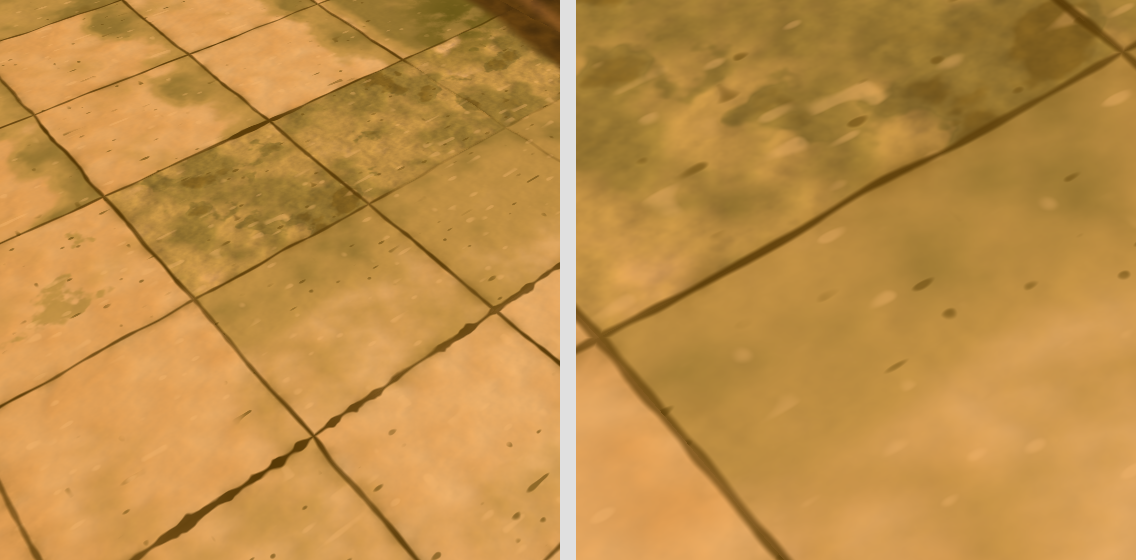
Left, the full canvas; right, a detail of the centre.
A WebGL 1 fragment shader for this texture:

```glsl
precision highp float;
uniform vec2 u_resolution;

#define PEACH vec3(0.91, 0.68, 0.41)
#define ORANGE vec3(0.87, 0.61, 0.32)
#define OCHRE vec3(0.75, 0.56, 0.26)
#define OLIVE vec3(0.59, 0.46, 0.19)
#define BROWN vec3(0.46, 0.33, 0.09)
#define JOINT vec3(0.34, 0.22, 0.02)
#define RAIL vec3(0.33, 0.21, 0.05)
#define JOINT_WIDTH 0.007
#define SOFTNESS 0.007
// Homogeneous floor axes and origin, in canvas units
#define AXIS_U vec3(0.4603, 0.2945, 0.1493)
#define AXIS_V vec3(-0.1569, 0.3186, 0.1596)
#define ORIGIN vec3(0.5573, 0.2188, 1.0)

float hash(vec2 p) {
  return fract(sin(dot(p, vec2(41.3, 289.1))) * 4375.85);
}

float noise(vec2 p) {
  vec2 i = floor(p), f = fract(p);
  f = f * f * (3.0 - 2.0 * f);
  return mix(mix(hash(i), hash(i + vec2(1, 0)), f.x),
             mix(hash(i + vec2(0, 1)), hash(i + vec2(1, 1)), f.x), f.y);
}

float fbm(vec2 p) {
  float sum = 0.0, gain = 0.5;
  for (int i = 0; i < 5; i++) {
    sum += gain * noise(p);
    p = mat2(1.6, 1.2, -1.2, 1.6) * p + 7.3;
    gain *= 0.5;
  }
  return sum;
}

float cross2(vec2 a, vec2 b) { return a.x * b.y - a.y * b.x; }

// Canvas position to tile coordinates on the tilted floor
vec2 floorCoords(vec2 p) {
  vec2 a = AXIS_U.xy - AXIS_U.z * p;
  vec2 b = AXIS_V.xy - AXIS_V.z * p;
  vec2 r = p - ORIGIN.xy;
  return vec2(cross2(r, b), cross2(a, r)) / cross2(a, b);
}

// 1 between lo and hi, with soft ends
float band(float x, float lo, float hi, float soft) {
  return smoothstep(lo - soft, lo + soft, x) * (1.0 - smoothstep(hi - soft, hi + soft, x));
}

void main() {
  vec2 p = gl_FragCoord.xy / u_resolution;
  vec2 uv = floorCoords(p);
  float depth = ORIGIN.z + AXIS_U.z * uv.x + AXIS_V.z * uv.y;
  vec2 wobble = vec2(noise(uv * 6.0), noise(uv * 6.0 + 31.0)) - 0.5;
  vec2 q = uv + wobble * 0.016;
  vec2 tile = floor(q);
  vec2 grain = uv * 4.0 + tile * 5.7;
  float cloud = fbm(uv * 2.6 + tile * 3.1);
  float detail = fbm(grain * 2.0);

  // Damp strip, half-dirty tiles around it, and stained tile ends
  float rightSide = smoothstep(-0.01, 0.01, q.x);
  float strip = band(q.y, 1.0, 2.0, 0.015);
  float damp = strip * rightSide;
  float worn = rightSide * band(q.y, 0.0, 1.0, 0.015);
  float far = smoothstep(1.99, 2.01, q.y);
  float stainedEnd = far * smoothstep(0.62, 0.9, fract(q.x) + (cloud - 0.5) * 0.7);
  float dirt = 0.04 + 0.14 * (hash(tile + 3.0) - 0.4);
  dirt += damp * 0.66 + worn * (0.34 + 0.2 * smoothstep(0.4, 0.95, q.y));
  dirt += stainedEnd * 0.55 + 0.45 * smoothstep(3.98, 4.02, q.y);
  dirt += far * 0.8 * smoothstep(1.95, 2.2, q.x);
  dirt += (cloud - 0.48) * (0.8 + 0.6 * damp) + (detail - 0.48) * (0.3 + 0.5 * damp);
  float blotch = smoothstep(0.6, 0.72, fbm(uv * 4.5 + 12.0));
  dirt += blotch * strip * 0.5;

  // Stone colour, from clean to soiled
  float warmth = clamp(0.75 - 0.7 * p.x + (detail - 0.4) * 1.4, 0.0, 1.0);
  vec3 color = mix(PEACH, ORANGE, warmth);
  color = mix(color, OCHRE, smoothstep(0.05, 0.5, dirt));
  color = mix(color, OLIVE, smoothstep(0.5, 0.85, dirt));
  color = mix(color, BROWN, 0.7 * smoothstep(0.9, 1.4, dirt));

  // Low relief, pale scuffs and small pits
  float relief = detail - fbm(grain * 2.0 + vec2(0.16, -0.1));
  color *= 1.0 + relief * (0.22 + 0.6 * damp);
  float scuff = smoothstep(0.84, 0.96, noise(uv * vec2(13.0, 22.0) + 4.0));
  color = mix(color, PEACH * 1.06, scuff * 0.35);
  float pit = smoothstep(0.88, 0.97, noise(uv * vec2(16.0, 25.0) + 60.0));
  color = mix(color, BROWN, pit * smoothstep(0.45, 0.6, cloud + 0.1 * strip) * 0.7);

  // Uneven joints, broad along the front row and faded at far right
  vec2 edge = abs(fract(q + 0.5) - 0.5);
  float rough = noise(uv * 19.0);
  float front = band(q.y, -0.4, 0.4, 0.1);
  vec2 width = JOINT_WIDTH * vec2(0.6 + 0.7 * rough, 0.4 + 0.8 * rough);
  width.y += front * 0.022 * rough * rough * (0.6 + noise(uv * 45.0));
  width.y += 0.025 * rough * smoothstep(0.4, 0.05, distance(uv, vec2(0.88, 2.0)));
  float soft = SOFTNESS + 1.2 * depth / u_resolution.y;
  vec2 gap = 1.0 - smoothstep(width - soft * 0.5, width + soft, edge);
  float faded = smoothstep(1.02, 1.25, uv.x) * band(uv.y, 0.5, 1.95, 0.1);
  float strength = (1.0 - 0.78 * faded) * mix(0.6, 1.0, noise(uv * 5.0 + 17.0));
  float halo = exp(-min(edge.x, edge.y) * 32.0) * smoothstep(0.25, 0.8, fbm(uv * 9.0));
  color = mix(color, BROWN, halo * 0.6 * (1.0 - 0.6 * faded));
  color = mix(color, JOINT, max(gap.x, gap.y) * strength);

  // Mossy floor edge and dark rail in the far corner
  float rail = dot(p - vec2(0.835, 1.0), vec2(0.6, 0.8));
  float moss = smoothstep(0.13, 0.0, distance(p, vec2(0.81, 0.97)));
  color = mix(color, vec3(0.36, 0.31, 0.05), moss * smoothstep(0.3, 0.6, detail) * 0.7);
  vec3 railColor = RAIL * (0.75 + 0.6 * detail);
  railColor += vec3(0.16, 0.1, 0.07) * band(rail, 0.055, 0.075, 0.012);
  color = mix(color, railColor, smoothstep(-0.008, 0.012, rail + wobble.x * 0.012));

  gl_FragColor = vec4(color, 1.0);
}
```
